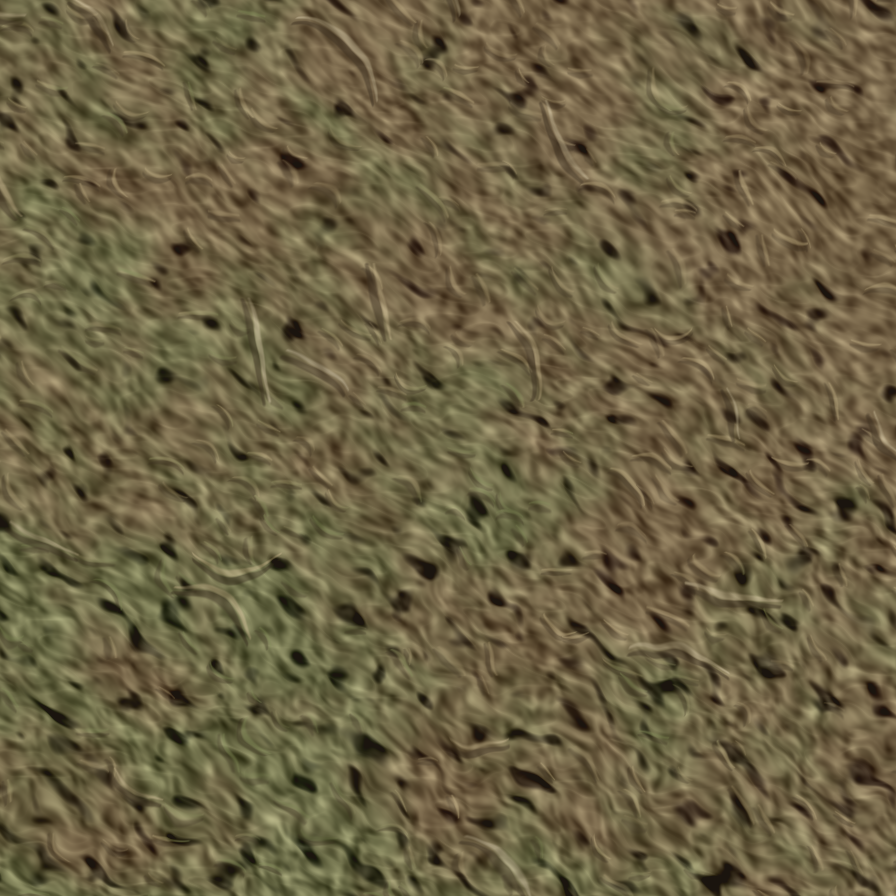
A WebGL 2 fragment shader for this texture:

```glsl
#version 300 es
precision highp float;
// Dry, matted grass combed from upper left to lower right. Stretched gradient
// noise forms the thatch, slow noise tints it olive or russet, and scattered
// curved strands with soft shadows lie on top.

#define LEAN -0.68        // main direction of the grass, radians
#define WARP 0.022        // waviness of the combed direction
#define CONTRAST 0.36     // light and dark range of the thatch
#define GREENING 0.85     // strength of the olive patches
#define GAP_DEPTH 0.24    // darkness of the holes between stems
#define SOFTNESS 0.0016   // edge blur of the strands
#define MEAN_COLOR vec3(0.438, 0.390, 0.273)
#define STRAW vec3(0.70, 0.63, 0.47)
#define LEAF vec3(0.49, 0.52, 0.33)
#define SOIL vec3(0.20, 0.155, 0.105)

uniform vec2 u_resolution;
out vec4 fragColor;

vec2 hash2(vec2 cell) {
    uvec2 v = uvec2(ivec2(cell)) * 1664525u + 1013904223u;
    v.x += v.y * 1664525u;
    v.y += v.x * 1664525u;
    v ^= v >> 16u;
    v.x += v.y * 1664525u;
    v.y += v.x * 1664525u;
    v ^= v >> 16u;
    return vec2(v >> 8u) / 16777216.0;
}

float slope(vec2 cell, vec2 offset) {
    float a = 6.28318 * hash2(cell).x;
    return dot(vec2(cos(a), sin(a)), offset);
}

// Gradient noise, about -0.7 to 0.7
float noise(vec2 p) {
    vec2 i = floor(p), f = p - i;
    vec2 u = f * f * f * (f * (f * 6.0 - 15.0) + 10.0);
    vec2 e = vec2(1.0, 0.0);
    return mix(mix(slope(i, f), slope(i + e, f - e), u.x),
               mix(slope(i + e.yx, f - e.yx), slope(i + 1.0, f - 1.0), u.x), u.y);
}

vec2 turn(vec2 p, float a) {
    float c = cos(a), s = sin(a);
    return vec2(c * p.x + s * p.y, c * p.y - s * p.x);
}

float stem(vec2 d, float reach, float width) {
    float taper = width * (1.0 - 0.6 * min(abs(d.x) / reach, 1.0));
    float dist = length(vec2(max(abs(d.x) - reach, 0.0), d.y));
    return 1.0 - smoothstep(taper - SOFTNESS, taper + SOFTNESS, dist);
}

// Scattered curved stems: x = light cover, y = shadow, z = random shade
vec3 strands(vec2 q, float cells, float reach, float width, float density, float seed) {
    vec3 result = vec3(0.0);
    for (int y = -1; y <= 1; y++)
    for (int x = -1; x <= 1; x++) {
        vec2 cell = floor(q * cells) + vec2(x, y);
        vec2 place = hash2(cell + seed), kind = hash2(cell + seed + 57.0);
        if (kind.x > density) continue;
        float size = 0.45 + 0.55 * place.x;
        vec2 d = turn(q - (cell + place) / cells, (kind.y - 0.5) * 1.3);
        d.y += (place.y - 0.5) * d.x * d.x / reach;
        float cover = stem(d, reach * size, width * size);
        float shade = stem(d + vec2(0.0, 2.0 * width), reach * size, width * 1.3);
        if (cover > result.x) result.xz = vec2(cover, kind.x / density);
        result.y = max(result.y, shade);
    }
    return result;
}

void main() {
    vec2 p = gl_FragCoord.xy / u_resolution.y;
    vec2 bend = vec2(noise(p * 7.0 + 3.0), noise(p * 7.0 + 41.0));
    vec2 curl = vec2(noise(p * 28.0 + 11.0), noise(p * 28.0 + 83.0));
    float tangle = smoothstep(0.75, 0.1, p.y - 0.25 * p.x + 0.15);
    vec2 q = turn(p + WARP * bend + (0.004 + 0.006 * tangle) * curl, LEAN);

    // Thatch: combed layers at several scales, and a crossing one
    float broad = noise(q * vec2(13.0, 28.0) + 5.0);
    float combed = noise(q * vec2(32.0, 84.0) + 19.0);
    float fine = noise(q * vec2(58.0, 130.0) + 71.0);
    float crossing = noise(turn(q, -0.55) * vec2(42.0, 90.0) + 127.0);
    float tone = 0.25 * broad + 0.62 * combed + 0.35 * fine
               + mix(0.28, 0.5, tangle) * crossing;
    float ridge = 1.0 - abs(noise(turn(q, 0.3) * vec2(24.0, 58.0) + 211.0)) * 5.0;
    tone += 0.15 * max(ridge, 0.0) - 0.03;

    // Slow changes of light and hue
    float patches = noise(p * 4.5 + 29.0) + 0.5 * noise(p * 11.0 + 61.0);
    float hue = noise(q * vec2(8.0, 15.0) + 97.0) + 0.5 * noise(q * vec2(25.0, 45.0) + 151.0);
    float olive = smoothstep(-0.35, 0.75, 0.55 - 0.5 * p.x - 0.45 * p.y + 0.7 * patches + 0.6 * hue);
    vec3 color = MEAN_COLOR + CONTRAST * tone * vec3(1.0, 0.99, 0.84);
    color += 0.035 * patches;
    color += mix(vec3(0.014, -0.008, 0.002), vec3(-0.042, 0.020, -0.010) * GREENING, olive);

    // Dark holes, more of them in the tangled lower part
    float hole = noise(q * vec2(25.0, 48.0) + 173.0) - 0.25 * combed;
    float gap = smoothstep(0.25, 0.55, hole + 0.10 * tangle);
    color -= GAP_DEPTH * gap * vec3(1.0, 0.97, 0.72);

    // Short litter, then a few long dry stems
    vec3 litter = strands(q, 26.0, 0.021, 0.0028, 0.42, 300.0);
    color = mix(color, SOIL, 0.28 * litter.y * (1.0 - litter.x));
    vec3 blade = mix(STRAW, LEAF, smoothstep(0.35, 0.8, olive + 0.4 * litter.z - 0.2));
    color = mix(color, blade + 0.12 * tone, litter.x * (0.22 + 0.35 * litter.z));
    vec3 stalks = strands(q, 7.0, 0.058, 0.0038, 0.30, 700.0);
    color = mix(color, SOIL, 0.42 * stalks.y * (1.0 - stalks.x));
    vec3 dry = mix(STRAW, vec3(0.70, 0.66, 0.56), stalks.z);
    color = mix(color, dry + 0.25 * tone, stalks.x * (0.5 + 0.25 * combed));

    fragColor = vec4(clamp(color, vec3(0.10, 0.08, 0.055), vec3(0.85, 0.81, 0.70)), 1.0);
}
```
